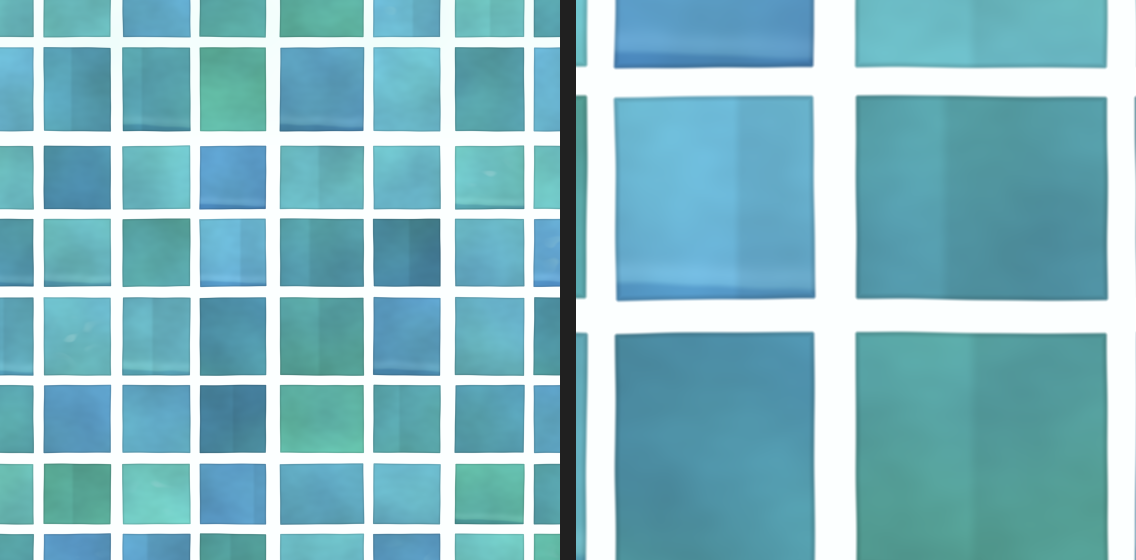
Left: the whole. Right: its middle third, enlarged.
This texture is drawn by a three.js fragment shader. Its source:

```glsl
// Glazed teal and blue tiles, eight across and eight down, in white grout of
// uneven spacing. Grout lines bound each tile's box distance; hashes vary its
// glaze, and gradient noise adds clouding, wavering edges and faint glints.

varying vec2 vUv;

// Grout line centres and half widths, left to right and bottom to top.
// The last line of each set lies just outside the canvas.
const vec4 COLUMN_A = vec4(0.0690, 0.2083, 0.3483, 0.4876);
const vec4 COLUMN_B = vec4(0.6582, 0.7995, 0.9447, 1.0800);
const vec4 COLUMN_HALF_A = vec4(0.0091, 0.0104, 0.0085, 0.0124);
const vec4 COLUMN_HALF_B = vec4(0.0085, 0.0130, 0.0085, 0.0100);
const vec4 ROW_A = vec4(0.0553, 0.1816, 0.3210, 0.4785);
const vec4 ROW_B = vec4(0.6178, 0.7526, 0.9245, 1.0800);
const vec4 ROW_HALF_A = vec4(0.0085, 0.0098, 0.0085, 0.0098);
const vec4 ROW_HALF_B = vec4(0.0085, 0.0130, 0.0091, 0.0100);
const float FIRST_EDGE = -0.07;

const vec3 GROUT = vec3(0.99, 1.0, 1.0);
const vec3 GROUT_MINT = vec3(0.92, 0.99, 0.98);
const vec3 LIGHT_AQUA = vec3(0.41, 0.71, 0.77);
const vec3 GREEN_TEAL = vec3(0.35, 0.65, 0.67);
const vec3 SOFT_BLUE = vec3(0.36, 0.63, 0.73);
const vec3 DEEP_TEAL = vec3(0.30, 0.56, 0.63);
const vec3 BLUE_SHIFT = vec3(-0.02, -0.06, 0.07);
const vec3 GLINT = vec3(0.62, 0.82, 0.83);

const float EDGE_SOFTNESS = 0.0013;
const float CORNER_RADIUS = 0.0015;
const float EDGE_WAVER = 0.0008;
const float EDGE_TAPER = 0.0016;
const float RIM_WIDTH = 0.004;
const float RIM_SHADE = 0.14;
const float CLOUDING = 0.10;
const float STRIP_SHARE = 0.30;
const float LIP_SHARE = 0.28;
const float GLINT_SHARE = 0.12;

float hash(vec2 p) {
  vec3 q = fract(vec3(p.xyx) * 0.1031);
  q += dot(q, q.yzx + 33.33);
  return fract((q.x + q.y) * q.z);
}

float cornerSlope(vec2 cell, vec2 offset) {
  float angle = 6.2832 * hash(cell + 17.0);
  return dot(vec2(cos(angle), sin(angle)), offset);
}

float gradientNoise(vec2 p) {
  vec2 i = floor(p), f = fract(p);
  vec2 u = f * f * f * (f * (f * 6.0 - 15.0) + 10.0);
  vec2 e = vec2(1.0, 0.0);
  return mix(mix(cornerSlope(i, f), cornerSlope(i + e, f - e), u.x),
             mix(cornerSlope(i + e.yx, f - e.yx), cornerSlope(i + e.xx, f - e.xx), u.x), u.y);
}

// Low edge, high edge and index of the tile span holding p.
vec3 tileSpan(float p, vec4 lineA, vec4 lineB, vec4 halfA, vec4 halfB) {
  vec3 span = vec3(FIRST_EDGE, 2.0, 0.0);
  for (int i = 0; i < 8; i++) {
    int k = i < 4 ? i : i - 4;
    float line = 0.0, halfWidth = 0.0;
    for (int j = 0; j < 4; j++) {
      if (j == k) {
        line = i < 4 ? lineA[j] : lineB[j];
        halfWidth = i < 4 ? halfA[j] : halfB[j];
      }
    }
    if (p > line) span.xz = vec2(line + halfWidth, span.z + 1.0);
    else span.y = min(span.y, line - halfWidth);
  }
  return span;
}

// Base colour: four glaze families, cooler across the middle rows.
vec3 glazeColour(vec2 id, float height) {
  float pick = hash(id + 3.7);
  vec3 glaze = mix(LIGHT_AQUA, GREEN_TEAL, step(0.38, pick));
  glaze = mix(glaze, SOFT_BLUE, step(0.67, pick));
  glaze = mix(glaze, DEEP_TEAL, step(0.87, pick));
  float middle = exp(-pow((height - 0.46) / 0.15, 2.0));
  glaze += BLUE_SHIFT * (1.3 * hash(id + 41.3) - 0.75 + 0.6 * middle);
  return glaze * (0.96 + 0.08 * hash(id + 68.1));
}

void main() {
  vec3 column = tileSpan(vUv.x, COLUMN_A, COLUMN_B, COLUMN_HALF_A, COLUMN_HALF_B);
  vec3 row = tileSpan(vUv.y, ROW_A, ROW_B, ROW_HALF_A, ROW_HALF_B);
  vec2 id = vec2(column.z, row.z) + 1.0;
  vec2 low = vec2(column.x, row.x), high = vec2(column.y, row.y);
  vec2 halfSize = 0.5 * (high - low);
  vec2 offset = vUv - 0.5 * (low + high);
  vec2 local = offset / halfSize;

  // Tile outline, slightly tapered and uneven.
  vec2 taper = vec2(hash(id + 5.2), hash(id + 9.4)) - 0.5;
  vec2 waver = vec2(gradientNoise(vUv * 22.0), gradientNoise(vUv * 22.0 + 50.0));
  vec2 edge = abs(offset + taper * local.yx * EDGE_TAPER + waver * EDGE_WAVER) - halfSize + CORNER_RADIUS;
  float dist = length(max(edge, 0.0)) + min(max(edge.x, edge.y), 0.0) - CORNER_RADIUS;

  // Sloping light and soft clouding in the glaze.
  vec3 colour = glazeColour(id, vUv.y);
  float angle = 6.2832 * hash(id + 12.6);
  float cloud = gradientNoise(vUv * 14.0 + id * 7.0) + 0.3 * gradientNoise(vUv * vec2(45.0, 70.0));
  colour *= 1.0 + 0.05 * dot(local, vec2(cos(angle), sin(angle))) + CLOUDING * cloud;
  colour += BLUE_SHIFT * 0.35 * gradientNoise(vUv * 10.0 + id * 3.0);

  // Some tiles carry a darker strip, a lower lip or a pale glint.
  float strip = smoothstep(0.0, 0.12, local.x - mix(-0.5, 0.6, hash(id + 21.8)));
  colour *= 1.0 - 0.07 * strip * step(hash(id + 27.5), STRIP_SHARE);
  float lipHeight = local.y + 0.87 + 0.04 * local.x + 0.05 * waver.x;
  float hasLip = step(hash(id + 33.1), LIP_SHARE);
  colour += hasLip * 0.05 * exp(-pow((lipHeight - 0.12) / 0.12, 2.0));
  colour *= 1.0 - hasLip * vec3(0.18, 0.12, 0.06) * smoothstep(0.04, -0.04, lipHeight);
  float ripple = gradientNoise(vUv * vec2(28.0, 48.0) + id);
  float glint = smoothstep(0.12, 0.38, ripple) * exp(-4.0 * dot(local, local));
  colour = mix(colour, GLINT, 0.5 * glint * step(hash(id + 52.9), GLINT_SHARE));

  // Shaded rim and grout, minty near the top.
  colour *= 1.0 - RIM_SHADE * smoothstep(-RIM_WIDTH, 0.0, dist);
  float mint = smoothstep(0.70, 0.92, vUv.y) * (0.45 + 0.6 * gradientNoise(vUv * 6.0));
  vec3 grout = mix(GROUT, GROUT_MINT, mint);
  gl_FragColor = vec4(mix(colour, grout, smoothstep(-EDGE_SOFTNESS, EDGE_SOFTNESS, dist)), 1.0);
}
```
